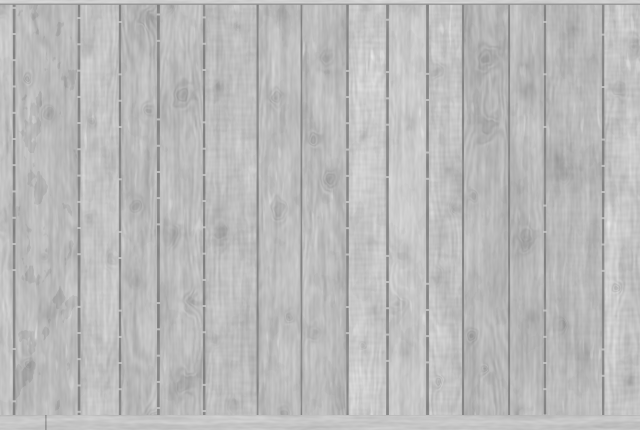
Reproduce this texture procedurally as a Shadertoy shader.

```glsl
// A pale grey fence of fifteen upright boards of uneven width between two rails.
// Growth rings are contours of one field per board, bent by scattered knots;
// stretched gradient noise adds fibres, stains and wear.

const float EDGES[16] = float[](-0.04, 0.022, 0.1235, 0.1875, 0.2475, 0.319, 0.4025, 0.471,
    0.543, 0.6055, 0.668, 0.7235, 0.7955, 0.8515, 0.9425, 1.03);
const float TONES[15] = float[](0.77, 0.735, 0.765, 0.73, 0.735, 0.75, 0.745, 0.74,
    0.79, 0.79, 0.77, 0.72, 0.725, 0.725, 0.775);

float hash(vec2 p) {
    vec3 q = fract(vec3(p.xyx) * 0.1031);
    q += dot(q, q.yzx + 33.33);
    return fract((q.x + q.y) * q.z);
}

float cornerSlope(vec2 cell, vec2 offset) {
    float angle = 6.2832 * hash(cell);
    return dot(vec2(cos(angle), sin(angle)), offset);
}

float gradientNoise(vec2 p) {
    vec2 i = floor(p), f = fract(p);
    vec2 w = f * f * f * (f * (f * 6.0 - 15.0) + 10.0);
    vec2 e = vec2(1.0, 0.0);
    return mix(mix(cornerSlope(i, f), cornerSlope(i + e, f - e), w.x),
               mix(cornerSlope(i + e.yx, f - e.yx), cornerSlope(i + 1.0, f - 1.0), w.x), w.y);
}

float fbm(vec2 p) {
    float sum = 0.0, gain = 1.0;
    for (int i = 0; i < 4; i++) {
        sum += gain * gradientNoise(p);
        p = p * 2.03 + 17.3;
        gain *= 0.55;
    }
    return sum;
}

// Fibres run along y
float fibres(vec2 p) {
    return 0.045 * gradientNoise(p * vec2(210.0, 9.0))
         + 0.045 * gradientNoise(p * vec2(90.0, 4.0) + 31.0)
         + 0.035 * gradientNoise(p * vec2(240.0, 60.0) + 57.0);
}

float boardShade(vec2 p, int board, float height) {
    float id = float(board), left = EDGES[board], right = EDGES[board + 1];
    float across = (2.0 * p.x - left - right) / (right - left);
    vec2 q = p + vec2(id * 3.7, id * 7.3);

    // Knots: each lifts the ring field and darkens the wood around it
    float lift = 0.0, knotDark = 0.0;
    for (int k = 0; k < 5; k++) {
        vec2 seed = vec2(id + 11.0, float(k) + 5.0);
        vec2 centre = vec2(mix(left, right, 0.2 + 0.6 * hash(seed)),
                           height * (float(k) + hash(seed + 40.0)) / 5.0);
        float size = mix(0.004, 0.012, hash(seed + 80.0));
        vec2 d = (p - centre) / (size * vec2(1.0, 1.3));
        d += 0.7 * gradientNoise(q * 70.0);
        float r2 = dot(d, d);
        lift += 2.6 * exp(-0.6 * r2);
        knotDark += 0.05 * exp(-1.4 * r2) + 0.035 * exp(-0.3 * r2);
    }

    // Arched growth rings, fading in and out along the board
    float way = hash(vec2(id, 3.0)) < 0.5 ? -1.0 : 1.0;
    float field = 2.2 * across * across + way * 7.0 * p.y + lift
                + 2.6 * gradientNoise(q * vec2(28.0, 7.0)) + 0.5 * gradientNoise(q * vec2(70.0, 25.0));
    float ringStrength = 0.022 * smoothstep(-0.35, 0.4, gradientNoise(q * vec2(14.0, 6.0)) + 0.5 * hash(vec2(id, 9.0)) - 0.25);
    float shade = TONES[board] + fibres(q) + ringStrength * sin(6.2832 * field) - knotDark;

    // Cloudy stains, crisp bare patches, pale scuffs and saw marks
    shade += 0.05 * fbm(q * vec2(22.0, 9.0));
    float patchField = fbm(q * vec2(30.0, 17.0) + 9.0);
    shade -= (board == 1 ? 0.055 : 0.02) * smoothstep(0.22, 0.34, patchField);
    shade += 0.06 * smoothstep(0.24, 0.5, gradientNoise(q * vec2(130.0, 28.0) + 71.0))
                  * smoothstep(-0.1, 0.4, gradientNoise(q * 12.0));
    float sawn = smoothstep(0.55, 0.95, hash(vec2(id, 21.0)));
    shade += 0.035 * sawn * gradientNoise(q * vec2(25.0, 170.0));
    return shade - 0.018 * smoothstep(0.8, 1.0, abs(across));
}

void mainImage(out vec4 fragColor, in vec2 fragCoord) {
    float pixel = 1.0 / iResolution.x;
    vec2 p = fragCoord * pixel;
    float height = iResolution.y * pixel;

    int board = 0;
    for (int i = 1; i < 15; i++) if (p.x > EDGES[i]) board = i;
    float shade = boardShade(p, board, height);

    // Dark gaps between boards
    float toLeft = p.x - EDGES[board], toRight = EDGES[board + 1] - p.x;
    float gap = float(toLeft < toRight ? board : board + 1);
    float gapDistance = min(toLeft, toRight);
    float halfGap = mix(0.0012, 0.0021, hash(vec2(gap, 2.0))) + 0.0004 * gradientNoise(vec2(gap * 5.3, p.y * 14.0));
    float inGap = 1.0 - smoothstep(halfGap - 0.6 * pixel, halfGap + 0.6 * pixel, gapDistance);
    shade = mix(shade, 0.53 + 0.06 * gradientNoise(vec2(gap * 3.1, p.y * 40.0)), inGap);

    // Small pale nicks spaced along some of the gaps
    float row = p.y / 0.041 + hash(vec2(gap, 6.0));
    float nickY = abs(fract(row) - 0.5) * 0.041;
    float nick = (1.0 - smoothstep(0.0008, 0.0008 + pixel, nickY)) * (1.0 - smoothstep(0.002, 0.002 + pixel, gapDistance));
    nick *= step(0.4, hash(vec2(gap, 14.0))) * step(0.3, hash(vec2(gap, floor(row) + 60.0)));
    shade = mix(shade, 0.8, 0.8 * nick);

    // Rails with grain along x, a shadow under the top one and a butt joint below
    float railGrain = fibres(p.yx + 5.0) + 0.03 * fbm(p * vec2(9.0, 60.0));
    float topEdge = height - 0.0055, bottomEdge = 0.0235;
    shade = mix(shade, 0.57, smoothstep(topEdge - 0.003, topEdge - 0.001, p.y));
    shade = mix(shade, 0.82 + railGrain, smoothstep(topEdge - 0.5 * pixel, topEdge + 0.5 * pixel, p.y));
    float joint = 1.0 - smoothstep(0.0005, 0.0005 + pixel, abs(p.x - 0.0716));
    float bottomRail = 0.775 + railGrain - 0.17 * joint - 0.05 * smoothstep(bottomEdge - 0.002, bottomEdge, p.y);
    shade = mix(bottomRail, shade, smoothstep(bottomEdge - 0.5 * pixel, bottomEdge + 0.5 * pixel, p.y));

    fragColor = vec4(vec3(clamp(shade, 0.0, 1.0)), 1.0);
}
```
